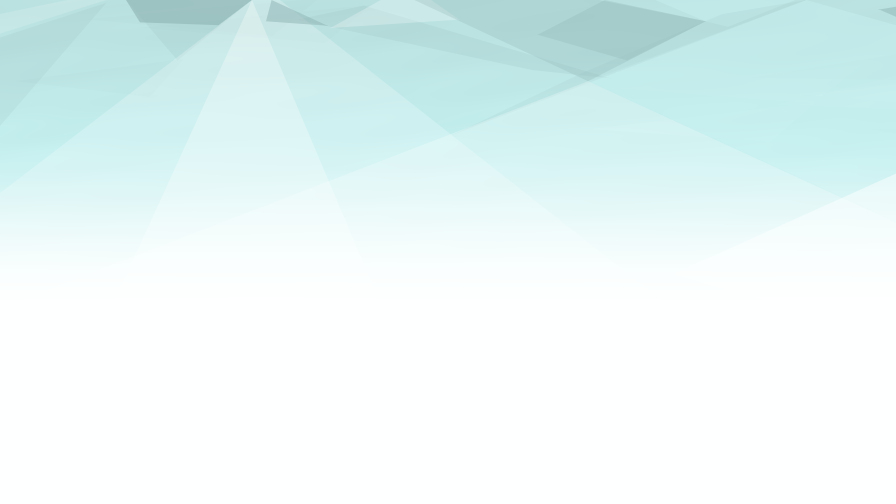
A Shadertoy shader for this background:

```glsl
// Pale aqua backdrop of translucent facets and light beams fading down to white.

const vec3 WHITE = vec3(0.995, 1.0, 1.0);
const vec3 SLATE = vec3(0.56, 0.70, 0.70);
const vec3 AQUA = vec3(0.79, 0.95, 0.95);

float hash(float n) {
    return fract(sin(n * 12.99) * 437.58);
}

// Signed distance to the line a-b; a zero-length edge never clips.
float edge(vec2 p, vec2 a, vec2 b) {
    vec2 d = b - a, q = p - a;
    float len = length(d);
    return len < 1e-4 ? 1e3 : (d.x * q.y - d.y * q.x) / len;
}

// Blend a convex, clockwise four-corner facet; repeat a corner for a triangle.
void facet(inout vec3 col, vec2 p, vec2 a, vec2 b, vec2 c, vec2 d, vec3 tint, float alpha) {
    float inside = min(min(edge(p, a, b), edge(p, b, c)), min(edge(p, c, d), edge(p, d, a)));
    float coverage = clamp(inside * iResolution.y / 9.0 + 0.5, 0.0, 1.0);
    col = mix(col, tint, alpha * coverage);
}

void mainImage(out vec4 fragColor, in vec2 fragCoord) {
    // Canvas units: 16 wide, 9 high, y measured down from the top edge.
    vec2 p = vec2(fragCoord.x / iResolution.x * 16.0, 9.0 - fragCoord.y / iResolution.y * 9.0);
    vec3 col = mix(vec3(0.73, 0.885, 0.88), vec3(0.765, 0.935, 0.935), smoothstep(0.0, 3.0, p.y));

    // Soft, nearly horizontal streaks
    col += 0.005 * sin(p.y * 9.0 + p.x * 1.3 + sin(p.x * 0.8)) * sin(p.x * 0.9 - p.y * 2.0);

    // Faint scattered slivers
    for (float i = 1.0; i < 11.0; i++) {
        vec2 tip = vec2(16.0 * hash(i), 2.8 * hash(i + 20.0));
        vec2 reach = vec2(2.0 + 2.5 * hash(i + 40.0), -0.8 * hash(i + 60.0));
        facet(col, p, tip, tip + reach, tip + reach * 0.8 + vec2(0.0, 0.6),
              tip + reach * 0.8 + vec2(0.0, 0.6), mod(i, 2.0) < 1.0 ? SLATE : WHITE, 0.05);
    }

    // Left facets
    facet(col, p, vec2(0, 0.25), vec2(1.2, 0), vec2(1.9, 0), vec2(0, 0.6), WHITE, 0.15);
    facet(col, p, vec2(1.9, 0.05), vec2(0, 2.25), vec2(0, 0.67), vec2(0, 0.67), SLATE, 0.14);
    facet(col, p, vec2(2.25, 0), vec2(4.5, 0), vec2(3.17, 1.08), vec2(3.17, 1.08), SLATE, 0.15);
    facet(col, p, vec2(2.25, 0), vec2(4.5, 0), vec2(3.9, 0.45), vec2(2.5, 0.4), SLATE, 0.6);

    // Central facets
    facet(col, p, vec2(5.3, 0.35), vec2(6.5, 0.1), vec2(10.9, 1.4), vec2(9.5, 1.25), SLATE, 0.16);
    facet(col, p, vec2(5.9, 0.5), vec2(6.8, 0), vec2(7.7, 0), vec2(8.2, 0.35), WHITE, 0.25);
    facet(col, p, vec2(7.4, 0), vec2(10.7, 0), vec2(12.6, 0.38), vec2(10.5, 1.45), SLATE, 0.27);
    facet(col, p, vec2(9.6, 0.62), vec2(10.8, 0), vec2(12.6, 0.38), vec2(11.2, 1.08), SLATE, 0.3);

    // Right facets
    facet(col, p, vec2(10.5, 1.45), vec2(14.4, 0), vec2(16, 0.45), vec2(16, 3.95), AQUA, 0.4);
    facet(col, p, vec2(11.7, 0), vec2(14.2, 0), vec2(13, 0.48), vec2(12.6, 0.38), AQUA, 0.4);
    facet(col, p, vec2(12.9, 0.25), vec2(14.4, 0), vec2(8.1, 2.4), vec2(10.4, 1.3), SLATE, 0.12);
    facet(col, p, vec2(15.7, 0.17), vec2(16, 0.12), vec2(16, 0.3), vec2(16, 0.3), SLATE, 0.5);

    // Broad light planes and the two beams
    facet(col, p, vec2(10.5, 1.45), vec2(20.4, 6), vec2(-1.3, 6), vec2(-1.3, 6), WHITE, 0.25);
    facet(col, p, vec2(16, 3.1), vec2(16, 6), vec2(12, 4.9), vec2(12, 4.9), WHITE, 0.5);
    facet(col, p, vec2(4.5, 0), vec2(5, 0), vec2(12.5, 5.9), vec2(-3.2, 5.9), WHITE, 0.22);
    facet(col, p, vec2(4.5, 0), vec2(7, 5.9), vec2(1.8, 5.9), vec2(1.8, 5.9), WHITE, 0.3);

    // Small dark facet beside the beam apex
    facet(col, p, vec2(4.85, 0), vec2(5.85, 0.46), vec2(4.75, 0.38), vec2(4.75, 0.38), SLATE, 0.5);

    // Fade to white
    col = mix(col, WHITE, smoothstep(2.2, 5.5, p.y));
    fragColor = vec4(col, 1.0);
}
```
